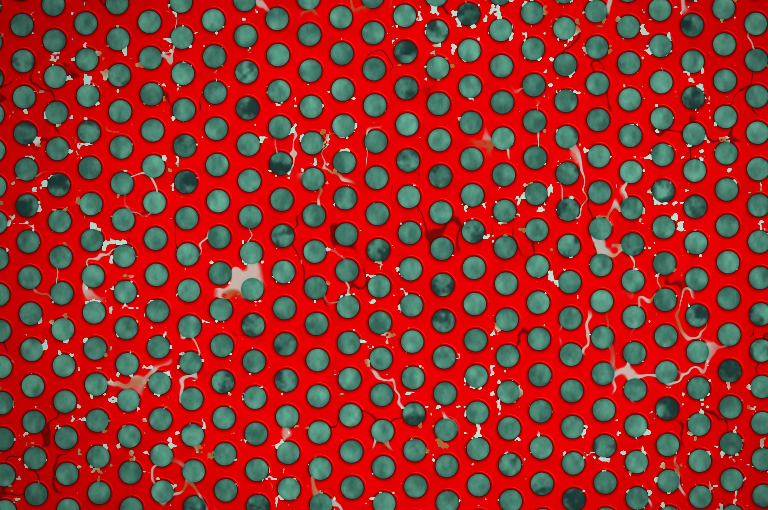
A WebGL 2 fragment shader for this texture:

```glsl
#version 300 es
precision highp float;

uniform vec2 u_resolution;
out vec4 fragColor;

// Lengths are in row pitches, measured from the upper left corner
const float ROWS = 14.13;
const float HOLE_RADIUS = 0.311;

const vec3 RED = vec3(0.92, 0.005, 0.01);
const vec3 DEEP_RED = vec3(0.60, 0.015, 0.01);
const vec3 RIM = vec3(0.24, 0.05, 0.035);
const vec3 TEAL_LIGHT = vec3(0.38, 0.65, 0.56);
const vec3 TEAL_DARK = vec3(0.20, 0.39, 0.34);
const vec3 TEAL_BLACK = vec3(0.08, 0.16, 0.16);
const vec3 BARE_METAL = vec3(0.76, 0.87, 0.82);
const vec3 RUST = vec3(0.66, 0.42, 0.22);

float hash(vec2 p) {
    vec3 q = fract(vec3(p.xyx) * 0.1031);
    q += dot(q, q.yzx + 33.33);
    return fract((q.x + q.y) * q.z);
}

float noise(vec2 p) {
    vec2 i = floor(p), f = fract(p);
    f = f * f * (3.0 - 2.0 * f);
    float a = mix(hash(i), hash(i + vec2(1, 0)), f.x);
    float b = mix(hash(i + vec2(0, 1)), hash(i + vec2(1, 1)), f.x);
    return mix(a, b, f.y);
}

float fbm(vec2 p) {
    float sum = 0.0, amp = 0.5;
    for (int i = 0; i < 3; i++) {
        sum += amp * noise(p);
        p = p * 2.07 + 17.3;
        amp *= 0.5;
    }
    return sum / 0.875;
}

// Staggered lattice, slightly tilted and keystoned
vec2 holeCenter(vec2 id) {
    float row = id.y + 0.455 * mod(id.x, 2.0);
    return vec2(0.609, 0.693) + id.x * vec2(0.8837, -0.0213)
         + row * vec2(0.030, 1.0) + id.x * row * vec2(-0.00058, 0.00025);
}

// Returns the nearest hole as offset (xy) and lattice index (zw)
vec4 nearestHole(vec2 p) {
    float column = round((p.x - 0.609 - 0.02 * p.y) / 0.8837);
    vec4 best = vec4(9.0);
    for (float k = -1.0; k <= 1.0; k++) {
        vec2 id = vec2(column + k, 0.0);
        id.y = round(p.y - holeCenter(id).y - 0.00025 * id.x * p.y);
        vec2 offset = p - holeCenter(id);
        if (dot(offset, offset) < dot(best.xy, best.xy)) best = vec4(offset, id);
    }
    return best;
}

// Blurred light and dark blotches seen through a hole
vec3 backdrop(vec2 p, vec2 id, float edge) {
    float seed = hash(id + 41.0);
    float blotch = fbm(p * vec2(4.5, 3.2) + seed * 60.0);
    float tone = 0.45 + 0.45 * (seed - 0.5) + 1.3 * (blotch - 0.5);
    tone -= 0.3 * smoothstep(-0.09, 0.0, edge);
    vec3 color = mix(TEAL_DARK, TEAL_LIGHT, clamp(tone + 0.1, 0.0, 1.15));
    float gloom = step(0.86, hash(id + 83.0)) * smoothstep(0.35, 0.75, fbm(p * 3.0 + 7.0));
    return mix(color, TEAL_BLACK, 0.8 * gloom);
}

// Thin wandering line along a level of the noise, kept in patches
float crack(vec2 p, float width, float seed, float px) {
    vec2 warped = p * vec2(1.5, 0.9) + 0.3 * noise(p * 4.0 + seed) + seed;
    float line = abs(noise(warped) - 0.5);
    float patches = smoothstep(0.66, 0.78, noise(p * 0.75 + seed * 2.0));
    return patches * (1.0 - smoothstep(width, width + 1.2 * px, line));
}

// Paint flakes, most of them beside the holes
float chips(vec2 p, float edge) {
    float field = noise(p * 5.5 + 3.0) + 0.3 * (noise(p * 15.0) - 0.5);
    field += 0.4 * (noise(p * 0.65 + 21.0) - 0.5) - 0.7 * abs(edge - 0.04);
    return smoothstep(0.85, 0.91, field);
}

// Glossy paint with a sunken, shaded ring at every hole
vec3 paint(vec2 p, vec2 offset, float edge) {
    float side = dot(offset, vec2(-0.6, 0.8)) / max(length(offset), 0.01);
    float ring = 1.0 - smoothstep(0.03, 0.10 + 0.03 * side, edge);
    float shade = 0.75 * ring + 0.45 * (fbm(p * 2.5) - 0.45);
    vec3 color = mix(RED, DEEP_RED, clamp(shade, 0.0, 1.0));
    float glint = exp(-pow((edge - 0.075) / 0.012, 2.0)) * smoothstep(0.5, 1.0, -side);
    return color + 0.12 * glint;
}

void main() {
    float px = ROWS / u_resolution.y;
    vec2 uv = gl_FragCoord.xy / u_resolution;
    vec2 p = vec2(gl_FragCoord.x, u_resolution.y - gl_FragCoord.y) * px;
    vec4 hole = nearestHole(p);
    float edge = length(hole.xy) - HOLE_RADIUS;

    // Painted sheet and its wear
    vec3 color = paint(p, hole.xy, edge);
    color = mix(color, RIM, 0.65 * crack(p, 0.006, 5.0, px));
    color = mix(color, RIM, 0.85 * (1.0 - smoothstep(0.005, 0.03 + 0.5 * px, edge)));
    vec3 bare = mix(BARE_METAL, RUST, smoothstep(0.55, 0.8, noise(p * 1.7 + 50.0)));
    color = mix(color, bare, 0.8 * crack(p, 0.018, 31.0, px));
    color = mix(color, bare, chips(p, edge));

    // Holes and uneven light
    float inside = 1.0 - smoothstep(-0.6 * px, 0.6 * px, edge);
    color = mix(color, backdrop(p, hole.zw, edge), inside);
    float falloff = smoothstep(0.35, 0.85, length((uv - vec2(0.55, 0.5)) * vec2(1.1, 0.9)));
    fragColor = vec4(color * (1.0 - 0.3 * falloff), 1.0);
}
```
